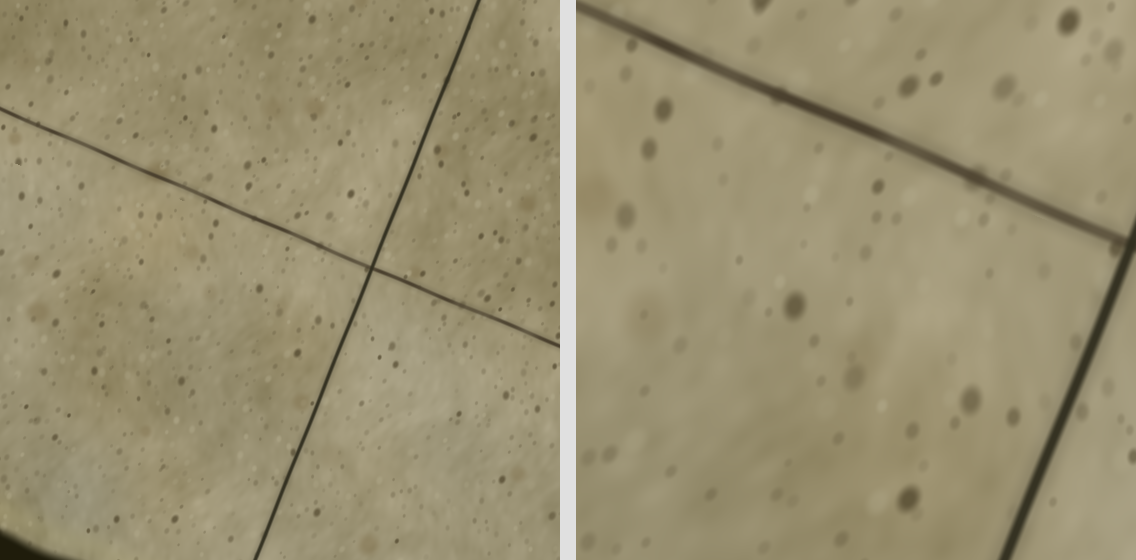
Left: the whole. Right: its middle third, enlarged.
Write a three.js fragment shader that draws this texture.

```glsl
// Weathered sandstone slabs: two tilted joints, pitted grain and a shadowed slab edge.
#define SLAB 1.7
#define TILT 0.391
#define CROSSING vec2(0.664, 0.521)
#define JOINT_HALF_WIDTH 0.0034
#define SLAB_EDGE -0.69
#define MOTTLE 0.042
#define PIT_CELLS 30.0
#define STONE vec3(0.61, 0.57, 0.44)
#define PALE vec3(0.70, 0.67, 0.55)
#define PIT vec3(0.32, 0.28, 0.18)
#define STAIN vec3(0.46, 0.39, 0.24)
#define SHADOW vec3(0.12, 0.11, 0.045)

varying vec2 vUv;

vec2 hash2(vec2 p) {
  vec2 q = vec2(dot(p, vec2(127.1, 311.7)), dot(p, vec2(269.5, 183.3)));
  return fract(sin(q) * 43758.55);
}

// Cellular noise: one soft light or dark blob per cell, centred on zero.
float blobs(vec2 p) {
  vec2 cell = floor(p);
  float sum = 0.0;
  for (int y = -1; y <= 1; y++) {
    for (int x = -1; x <= 1; x++) {
      vec2 id = cell + vec2(float(x), float(y));
      vec2 d = id + hash2(id) - p;
      sum += (hash2(id + 37.0).x * 2.0 - 1.0) * exp(-4.0 * dot(d, d));
    }
  }
  return sum;
}

// Scattered soft spots; chance is the share of cells that hold one.
float specks(vec2 p, float chance, float radius) {
  vec2 cell = floor(p);
  float cover = 0.0;
  for (int y = -1; y <= 1; y++) {
    for (int x = -1; x <= 1; x++) {
      vec2 id = cell + vec2(float(x), float(y));
      vec2 kind = hash2(id + 91.0);
      vec2 d = id + hash2(id) - p;
      float r = radius * mix(0.6, 1.3, kind.y);
      float spot = 1.0 - smoothstep(0.25 * r, r, length(d));
      float strength = mix(0.3, 1.0, hash2(id + 53.0).x);
      cover = max(cover, spot * strength * step(kind.x, chance));
    }
  }
  return cover;
}

// Signed distance to the nearest joint of a repeating grid.
float repeatJoint(float x) {
  return (fract(x / SLAB + 0.5) - 0.5) * SLAB;
}

float jointMask(float d, float halfWidth) {
  return 1.0 - smoothstep(0.25 * halfWidth, 1.6 * halfWidth, abs(d));
}

void main() {
  // Slab frame, with its origin where the joints cross.
  vec2 d = vUv - CROSSING;
  float c = cos(TILT), s = sin(TILT);
  vec2 p = vec2(c * d.x - s * d.y, s * d.x + c * d.y);
  float upper = smoothstep(-0.12, 0.08, p.y);
  float right = smoothstep(-0.04, 0.04, p.x);

  // Mottled stone, with grain drawn out along the slab.
  vec2 warp = 0.012 * vec2(sin(23.0 * p.y + 2.0), sin(19.0 * p.x));
  vec2 g = (p + warp) * vec2(1.0, 0.62);
  float tone = blobs(p * 4.0 + 3.0) + 0.6 * blobs(g * 13.0 + 11.0);
  tone += 0.55 * blobs(g * 38.0 + 23.0) + 0.5 * blobs(g * 85.0 + 41.0);
  tone += 0.7 * exp(-pow((p.y + 0.1) / 0.13, 2.0));
  tone -= upper * mix(0.15, 0.65, right);
  vec3 color = STONE + MOTTLE * tone * vec3(1.0, 1.0, 1.1);
  color += vec3(-0.012, 0.0, 0.018) * (1.0 - upper) * (0.6 + blobs(p * 5.0 + 71.0));

  // Brown stains, pale chips and dark pits.
  vec2 q = (p + warp * 0.4) * vec2(1.0, 0.75);
  float stain = specks(p * 9.0 + 17.0, 0.16, 0.22);
  color = mix(color, STAIN, 0.4 * stain);
  float chips = specks(q * 36.0 + 61.0, mix(0.2, 0.36, upper), 0.27);
  color = mix(color, PALE, 0.55 * chips);
  float pits = specks(q * PIT_CELLS + 7.0, mix(0.22, 0.36, upper), 0.22);
  color = mix(color, PIT, 0.78 * pits);
  float pores = specks(q * 58.0 + 29.0, 0.25, 0.3);
  color = mix(color, PIT, 0.3 * pores);

  // Joints: a slightly bowed brown one and a straighter dark one.
  float bow = 0.014 * max(-p.x, 0.0) + 0.0008 * sin(31.0 * p.x);
  float across = repeatJoint(p.y - bow);
  float along = repeatJoint(p.x + 0.01 * p.y + 0.0005 * sin(27.0 * p.y));
  float wear = 0.82 + 0.18 * sin(17.0 * p.x + 2.0 * sin(41.0 * p.x));
  float halo = max(jointMask(across, 0.009), jointMask(along, 0.009));
  color *= 1.0 - 0.1 * halo;
  color = mix(color, vec3(0.29, 0.25, 0.18), wear * jointMask(across, JOINT_HALF_WIDTH));
  color = mix(color, vec3(0.19, 0.18, 0.12), 0.95 * jointMask(along, JOINT_HALF_WIDTH));

  // Worn pale lip and the shadow below the slab edge.
  float edge = p.y - SLAB_EDGE - 0.003 * sin(40.0 * p.x);
  color += vec3(0.03, 0.03, 0.01) * exp(-pow((edge - 0.035) / 0.025, 2.0));
  color = mix(SHADOW, color, smoothstep(-0.012, 0.014, edge));

  gl_FragColor = vec4(color, 1.0);
}
```
